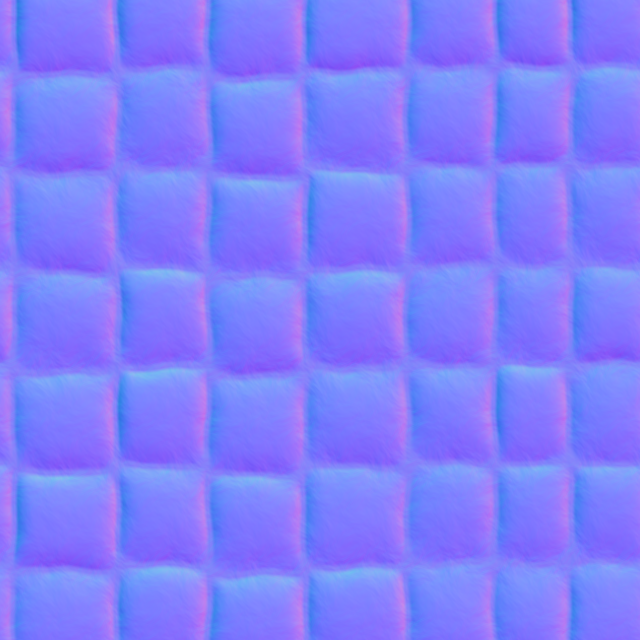
Give the GLSL for this texture map, as a WebGL 1 fragment shader.

```glsl
precision highp float;
// Tangent-space normal map of worn, tightly set, pillow-shaped stones, seven columns across.
// A height field (uneven grid, rounded bevels, domes, tilts and layered-sine grain)
// is differentiated by central differences and packed into colour.

uniform vec2 u_resolution;

#define COLUMNS 7
#define ROW_PITCH 0.155     // height of one row
#define ROW_START 0.889     // height of one horizontal joint
#define JOINT 0.0022        // half width of the joints
#define BEVEL_WIDTH vec2(0.0110, 0.0130)
#define STONE_HEIGHT 0.0098
#define DOME vec2(0.0016, 0.0056)   // fall from centre to sides, to top and bottom
#define TILT vec2(0.0030, 0.0052)   // random lean of each stone
#define GRAIN 0.00013
#define SAMPLE_STEP 0.0020
#define JOINT_COLOR vec3(0.55, 0.53, 0.95)

const float PI = 3.14159265;

float hash(vec2 cell) {
  return fract(sin(dot(cell, vec2(127.1, 311.7))) * 43758.55);
}

// Left edge of a column; columns are wider on the left side.
float columnEdge(float column) {
  float t = column / float(COLUMNS);
  return 0.021 + t + 0.036 * sin(PI * t)
       - 0.006 * sin(2.0 * PI * t) + 0.008 * sin(4.0 * PI * t);
}

// Downward displacement of the joints in a column.
float columnShift(float column) {
  float stagger = 1.0 - smoothstep(2.0, 5.0, column);
  return 0.0065 * cos(PI * column / 6.0) - 0.0092 * stagger * sin(2.1 * column);
}

// Rotated, mutually distorted sine octaves.
float grain(vec2 p) {
  float sum = 0.0;
  float amplitude = 1.0;
  p *= 60.0;
  for (int i = 0; i < 6; i++) {
    p = mat2(0.8, 0.6, -0.6, 0.8) * p * 1.6 + 0.55 * sin(p.yx + 1.7);
    sum += amplitude * sin(p.x) * sin(p.y);
    amplitude *= 0.62;
  }
  return sum;
}

// Gentle irregularity of the stone outlines.
vec2 wobble(vec2 p) {
  return 0.0024 * vec2(sin(p.y * 19.0 + p.x * 8.0) + 0.5 * sin(p.y * 61.0 + p.x * 23.0),
                       sin(p.x * 37.0 + p.y * 15.0) + 0.5 * sin(p.x * 83.0 - p.y * 41.0));
}

// x: height, y: coverage by stone (0 in the joints, 1 on top).
vec2 relief(vec2 p) {
  vec2 w = p + wobble(p);

  // Find the cell
  float column = -1.0;
  for (int i = 0; i < COLUMNS; i++) column += step(columnEdge(float(i)), w.x);
  float left = columnEdge(column);
  float right = columnEdge(column + 1.0);
  column = mod(column, float(COLUMNS));
  float v = (w.y - ROW_START + columnShift(column)) / ROW_PITCH;
  vec2 cell = vec2(column, floor(v));
  vec2 local = vec2(w.x - 0.5 * (left + right), (fract(v) - 0.5) * ROW_PITCH);

  // Per-stone variation
  float r1 = hash(cell);
  float r2 = hash(cell + 17.3);
  float r3 = hash(cell + 41.9);
  vec2 halfSize = 0.5 * vec2(right - left, ROW_PITCH) - JOINT * (0.5 + vec2(r2, r3));
  vec2 lean = TILT * (vec2(r1, r2) - vec2(0.5, 0.25));

  // Bevels along both axes; their product rounds the corners
  vec2 depth = max(halfSize - abs(local), 0.0);
  vec2 softDepth = depth * depth / (depth + 0.0025);
  vec2 bevel = 1.0 - exp(-softDepth / (BEVEL_WIDTH * (0.8 + 0.5 * r1)));
  float stone = bevel.x * bevel.y;

  // Domed and tilted top
  vec2 q = local / halfSize;
  float top = STONE_HEIGHT * (0.85 + 0.3 * r3) + dot(lean, q) - dot(DOME, q * q);

  float roughness = GRAIN * mix(3.5, 1.0, stone);
  return vec2(top * stone + roughness * grain(p), stone);
}

void main() {
  vec2 uv = gl_FragCoord.xy / u_resolution;
  vec2 dx = vec2(SAMPLE_STEP, 0.0);
  vec2 dy = dx.yx;

  // Slope to normal, with a slight overall lean
  vec2 slope = vec2(relief(uv + dx).x - relief(uv - dx).x,
                    relief(uv + dy).x - relief(uv - dy).x) / (2.0 * SAMPLE_STEP);
  slope.y += 0.015;
  vec3 normal = normalize(vec3(-slope, 1.0));
  vec3 color = normal * 0.5 + 0.5;

  // Dust-filled joints are paler
  float joint = 1.0 - smoothstep(0.0, 0.3, relief(uv).y);
  gl_FragColor = vec4(mix(color, JOINT_COLOR, 0.35 * joint), 1.0);
}
```
